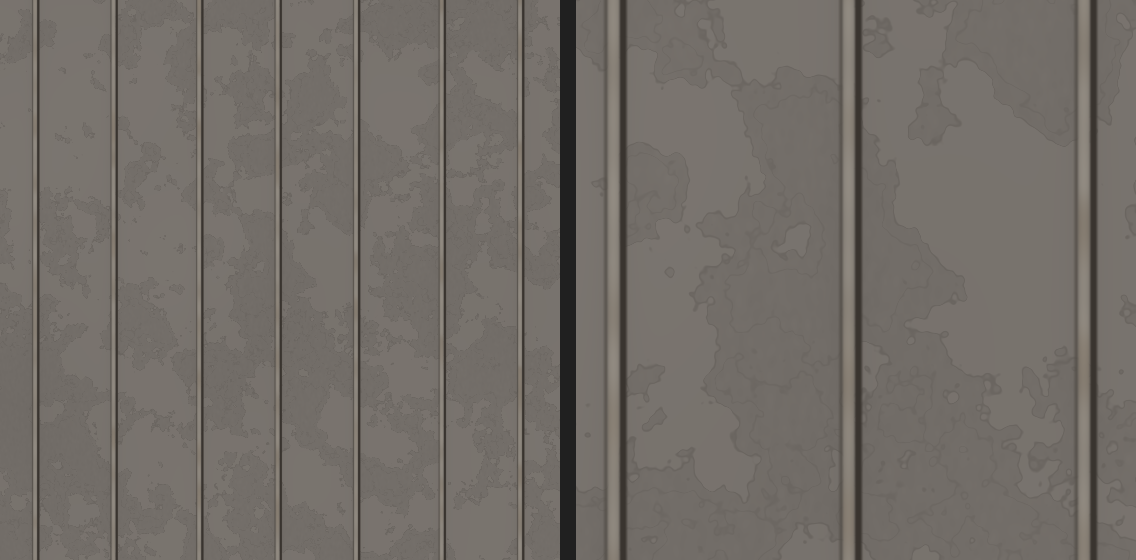
Left, the full canvas; right, a detail of the centre.
Give the GLSL for this texture, as a three.js fragment shader.

```glsl
// Weathered grey metal cladding: vertical raised seams over mottled sheet.
// Seams repeat in groups of three uneven spacings; the mottling is cut from
// layered cellular blob noise, with a thin dark rim along each patch edge.

varying vec2 vUv;

const float GROUP_WIDTH = 0.433;   // three panels
const float FIRST_SEAM = 0.0632;
const float SECOND_OFFSET = 0.140;
const float THIRD_OFFSET = 0.293;

const vec3 SHEET_LIGHT = vec3(0.474, 0.453, 0.432);
const vec3 SHEET_DARK = vec3(0.447, 0.427, 0.407);
const vec3 PATCH_RIM = vec3(0.395, 0.375, 0.355);
const vec3 RIDGE_LIGHT = vec3(0.560, 0.535, 0.500);
const vec3 RIDGE_WORN = vec3(0.510, 0.470, 0.420);
const vec3 GROOVE_DARK = vec3(0.225, 0.205, 0.185);
const vec3 GROOVE_SOFT = vec3(0.330, 0.310, 0.285);

vec3 hash3(vec2 p) {
  vec3 q = fract(p.xyx * vec3(0.1031, 0.1030, 0.0973));
  q += dot(q, q.yxz + 33.33);
  return fract((q.xxy + q.yzz) * q.zyx);
}

// Cellular noise: one randomly weighted round blob per cell
float blobNoise(vec2 p) {
  vec2 cell = floor(p);
  float sum = 0.0;
  for (int j = -1; j <= 1; j++) {
    for (int i = -1; i <= 1; i++) {
      vec2 id = cell + vec2(float(i), float(j));
      vec3 rnd = hash3(id + 57.0);
      vec2 toPoint = id + rnd.xy - p;
      float falloff = max(0.0, 1.0 - dot(toPoint, toPoint));
      sum += (rnd.z * 2.0 - 1.0) * falloff * falloff * falloff;
    }
  }
  return sum;
}

float layeredBlobs(vec2 p, float frequency) {
  float sum = 0.0;
  float amplitude = 1.0;
  for (int i = 0; i < 5; i++) {
    sum += amplitude * blobNoise(p * frequency + float(i) * 17.3);
    frequency *= 2.03;
    amplitude *= 0.58;
  }
  return sum;
}

// 1 on the contour where value crosses level, fading to 0 at the given width
float contour(float value, float level, float width) {
  return 1.0 - smoothstep(0.0, width, abs(value - level));
}

// Soft band centred on a position
float band(float x, float center, float halfWidth, float softness) {
  return 1.0 - smoothstep(halfWidth - softness, halfWidth + softness, abs(x - center));
}

float wrappedOffset(float x, float center, float period) {
  return mod(x - center + 0.5 * period, period) - 0.5 * period;
}

// Signed horizontal distance to the nearest seam
float seamOffset(float x) {
  float nearest = GROUP_WIDTH;
  for (int i = 0; i < 3; i++) {
    float shift = i == 0 ? 0.0 : (i == 1 ? SECOND_OFFSET : THIRD_OFFSET);
    float d = wrappedOffset(x, FIRST_SEAM + shift, GROUP_WIDTH);
    if (abs(d) < abs(nearest)) nearest = d;
  }
  return nearest;
}

vec3 mottledSheet(vec2 p) {
  float broad = blobNoise(p * 4.0 + 9.0);
  float height = layeredBlobs(p, 14.0) + 0.4 * broad;
  float lightPatch = smoothstep(-0.03, 0.03, height);
  vec3 color = mix(SHEET_DARK, SHEET_LIGHT, 0.15 + 0.85 * lightPatch);
  color = mix(color, PATCH_RIM, 0.62 * contour(height, 0.0, 0.05));
  color = mix(color, PATCH_RIM, 0.38 * contour(height, -0.42, 0.05));
  float grain = blobNoise(p * vec2(260.0, 150.0));
  return color * (1.0 + 0.012 * broad + 0.012 * grain * (1.0 - lightPatch));
}

vec3 addSeam(vec3 sheet, vec2 p, float d) {
  // Soft shade on the sheet, then a groove on either side of the ridge
  vec3 color = sheet * (1.0 - 0.07 * exp(-abs(d) / 0.006));
  color = mix(color, GROOVE_SOFT, 0.75 * band(d, -0.0050, 0.0012, 0.0012));
  color = mix(color, GROOVE_DARK, band(d, 0.0052, 0.0021, 0.0013));

  // Rounded ridge, with stains varying along its length
  float wear = smoothstep(0.0, 0.9, blobNoise(vec2(p.x * 9.0, p.y * 24.0)) + 0.2);
  vec3 ridge = mix(RIDGE_LIGHT, RIDGE_WORN, 0.7 * wear);
  float roundness = clamp((d + 0.0006) / 0.0045, -1.0, 1.0);
  ridge *= 1.0 - 0.18 * roundness * roundness;
  ridge *= 1.0 + 0.02 * sin(p.y * 91.0 + p.x * 40.0) * sin(p.y * 37.0);
  return mix(color, ridge, band(d, -0.0006, 0.0034, 0.0011));
}

void main() {
  vec3 color = addSeam(mottledSheet(vUv), vUv, seamOffset(vUv.x));
  gl_FragColor = vec4(color, 1.0);
}
```
